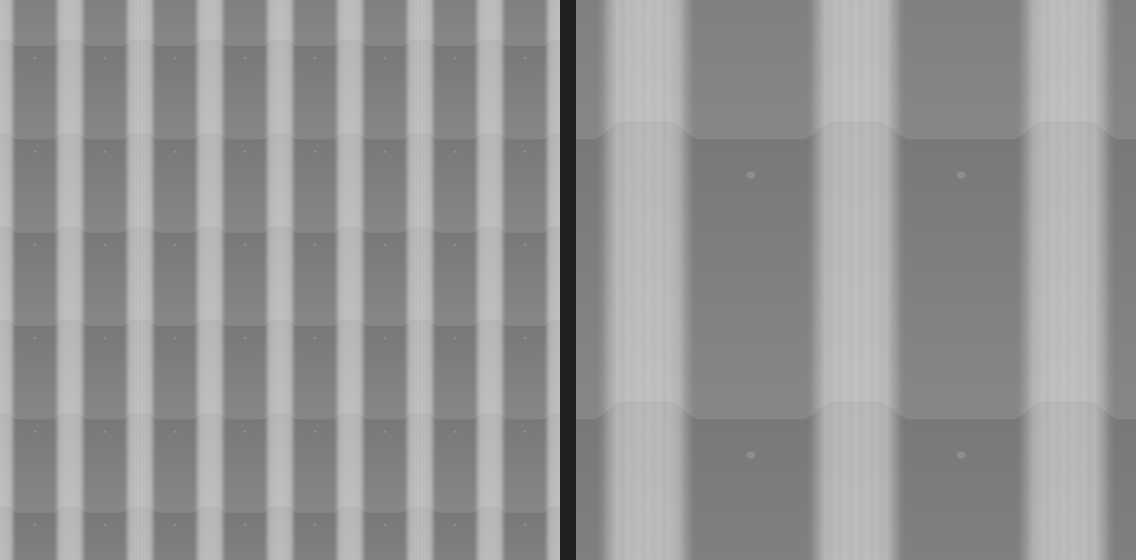
Left, the full canvas; right, a detail of the centre.
Write a WebGL 2 fragment shader that draws this texture.

```glsl
#version 300 es
precision highp float;
// Rows of grey roof tiles: flat dark pans between light raised ridges.
// Each column has a soft ridge profile; each course ends in a lip that
// arches over the ridge, with a slow vertical gradient and one nail per pan.

#define COLUMNS 8.0
#define COURSES 6.0
#define LIP_PHASE 0.5
#define LIP_RISE 0.066
#define GROOVES 162.0
#define GROOVE_DEPTH 0.009
#define NAIL_DROP 0.125
#define NAIL_RADIUS 0.0026

uniform vec2 u_resolution;
out vec4 outColor;

const float TAU = 6.2831853;
const vec2 PAN_SHADE = vec2(0.473, 0.528);   // below the lip, above the next lip
const vec2 RIDGE_SHADE = vec2(0.718, 0.747);
const float NAIL_SHADE = 0.56;

// Sawtooth position inside a course, with its jump smoothed over one pixel.
float courseRamp(float v, float pixel) {
  float t = fract(v);
  return t - smoothstep(1.0 - pixel, 1.0, t);
}

void main() {
  vec2 uv = gl_FragCoord.xy / u_resolution;
  vec2 pixel = 1.0 / u_resolution;

  // Distance to the nearest ridge axis, in column widths.
  float column = uv.x * COLUMNS;
  float axisDist = abs(fract(column + 0.5) - 0.5);
  float ridge = 1.0 - smoothstep(0.13, 0.24, axisDist);

  // Distance below the lip, 0 at the lip and 1 at the next one.
  float arch = 1.0 - smoothstep(0.10, 0.26, axisDist);
  float below = LIP_PHASE + LIP_RISE * arch - uv.y * COURSES;
  float ramp = courseRamp(below, 1.2 * COURSES * pixel.y);

  // Pan and ridge gradients.
  float pan = mix(PAN_SHADE.x, PAN_SHADE.y, ramp);
  float crest = mix(RIDGE_SHADE.x, RIDGE_SHADE.y, ramp);
  crest -= 0.02 * smoothstep(0.04, 0.15, axisDist);

  // Fine vertical grooves along the ridge.
  crest += GROOVE_DEPTH * cos(TAU * GROOVES * uv.x);
  float shade = mix(pan, crest, ridge);

  // Nail head in the middle of the pan, just under the lip.
  vec2 nail = vec2((fract(column) - 0.5) / COLUMNS,
                   (fract(below) - NAIL_DROP) / COURSES);
  float nailDist = length(nail * vec2(1.0, 1.25));
  float nailMask = 1.0 - smoothstep(NAIL_RADIUS - pixel.y, NAIL_RADIUS + pixel.y, nailDist);
  shade = mix(shade, NAIL_SHADE, nailMask);

  outColor = vec4(vec3(shade), 1.0);
}
```
